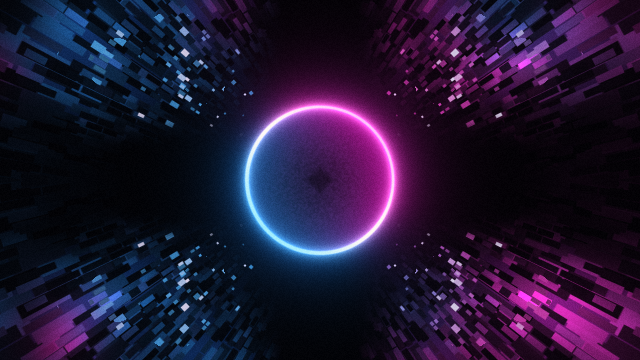
This background is drawn by a WebGL 2 fragment shader. Its source:

```glsl
#version 300 es
precision highp float;
// A neon ring glowing in front of a dark tunnel lined with radial blocks.
// The block layout is mirrored into four quadrants in perspective space,
// then lit by blue and magenta lights that differ in each quadrant.
uniform vec2 u_resolution;
out vec4 fragColor;

float hash(vec2 p) {
    vec3 q = fract(p.xyx * vec3(0.1031, 0.103, 0.0973));
    q += dot(q, q.yzx + 33.33);
    return fract((q.x + q.y) * q.z);
}

float noise(vec2 p) {
    vec2 i = floor(p), f = fract(p);
    f = f * f * (3.0 - 2.0 * f);
    return mix(mix(hash(i), hash(i + vec2(1, 0)), f.x),
               mix(hash(i + vec2(0, 1)), hash(i + 1.0), f.x), f.y);
}

// Soft round pool of light
float spot(vec2 p, vec2 center, float size) {
    vec2 d = (p - center) / size;
    return exp(-dot(d, d));
}

// Staggered blocks: x is coverage, y and z are random values of the block
vec3 blocks(vec2 uv, vec2 density, float seed) {
    vec2 g = uv * density + seed * 3.7;
    vec2 w = fwidth(g) + 0.01;
    float row = floor(g.x);
    g.y = g.y * mix(0.65, 1.3, hash(vec2(row, seed))) + 9.0 * hash(vec2(seed, row));
    vec2 cell = floor(g);
    vec2 inset = 0.5 - abs(fract(g) - 0.5);
    vec2 edge = smoothstep(vec2(0.0), w, inset);
    return vec3(edge.x * edge.y, hash(cell + seed * 17.0), hash(cell.yx + seed * 31.0 + 5.0));
}

// Share of magenta against blue light
float magentaShare(vec2 p) {
    float m = smoothstep(-0.2, 0.2, p.x);
    m += 0.8 * spot(p, vec2(-0.23, 0.48), 0.12) + 0.9 * spot(p, vec2(-0.93, 0.3), 0.1);
    m += 0.9 * spot(p, vec2(-0.74, -0.46), 0.14);
    m -= 0.85 * spot(p, vec2(0.52, 0.5), 0.15) + 0.7 * spot(p, vec2(0.25, -0.32), 0.16);
    m -= 0.3 * spot(p, vec2(0.75, 0.3), 0.18);
    return clamp(m, 0.0, 1.0);
}

// Brightness of the walls: four lit arms leave a dark cross
float wallLight(vec2 p) {
    vec2 q = abs(p);
    float arms = smoothstep(0.09, 0.25, q.x);
    arms *= smoothstep(0.07, 0.31 + 0.1 * smoothstep(0.6, 0.9, q.x), q.y);
    arms *= smoothstep(0.2, 0.6, length(q));
    float sides = 0.15 * smoothstep(0.5, 0.78, q.x);
    float light = max(arms, sides) * (0.5 + 0.7 * noise(p * 6.0 + 13.0));
    float pools = 0.6 * spot(p, vec2(-0.62, 0.36), 0.2) + 0.7 * spot(p, vec2(0.6, 0.37), 0.22)
                + 0.9 * spot(p, vec2(0.65, -0.36), 0.18) + 0.4 * spot(p, vec2(-0.6, -0.37), 0.2);
    return light * (0.75 + pools) * (1.0 - 0.75 * spot(p, vec2(-0.9, 0.5), 0.14));
}

vec3 tunnel(vec2 p) {
    vec2 q = abs(p);
    vec2 s = q + vec2(0.15, 0.13);
    vec2 uv = vec2(atan(s.y, s.x), 1.0 / length(s));
    float light = wallLight(p);
    float share = magentaShare(p);

    // Overlapping layers from large panels to small pieces
    vec3 col = mix(vec3(0.05, 0.16, 0.34), vec3(0.28, 0.05, 0.27), share) * light;
    for (int i = 0; i < 5; i++) {
        float k = float(i);
        vec3 b = blocks(uv, vec2(12.0, 3.6) * (1.0 + 0.6 * k), k + 1.0);
        float m = clamp(share + (fract(b.z * 7.0) - 0.5) * 0.2, 0.0, 1.0);
        vec3 tint = mix(vec3(0.12, 0.4, 0.7), vec3(0.72, 0.14, 0.6), m);
        float shade = 0.06 + 0.95 * b.z * b.z;
        shade *= 0.75 + 0.5 * noise(uv * vec2(14.0, 5.0) + k);
        col = mix(col, tint * shade * light, b.x * step(0.58, b.y));
    }

    // Small glossy faces gathered along the arms
    float cluster = spot(q, vec2(0.35, 0.27), 0.11) + spot(q, vec2(0.57, 0.33), 0.08)
                  + 0.7 * spot(q, vec2(0.37, 0.39), 0.06);
    for (int i = 0; i < 2; i++) {
        float k = float(i);
        vec3 b = blocks(uv, vec2(36.0, 18.0) * (1.0 + 0.5 * k), k + 11.0);
        float lit = b.x * step(1.0 - 0.11 * cluster, b.y);
        vec3 gloss = mix(vec3(0.3, 0.7, 1.0), vec3(0.95, 0.25, 0.78), share);
        gloss = mix(gloss, vec3(0.86, 0.83, 0.92), smoothstep(0.6, 1.0, b.z));
        col = mix(col, gloss * (0.45 + 0.5 * b.z), lit * smoothstep(0.1, 0.2, min(q.x, q.y)));
    }
    return col;
}

void main() {
    vec2 p = (gl_FragCoord.xy - 0.5 * u_resolution) / u_resolution.y;
    float r = length(p);
    float d = r - 0.203;
    float pixel = 1.0 / u_resolution.y;
    float turn = dot(p, vec2(0.707)) / max(r, 0.001);
    float warm = smoothstep(-0.6, 0.6, turn);

    vec3 col = vec3(0.008, 0.007, 0.017) + tunnel(p) * smoothstep(0.0, 0.12, d);

    // Hazy disc with a dark diamond in the middle
    float side = smoothstep(-0.16, 0.18, p.x + 0.35 * p.y);
    vec3 haze = mix(vec3(0.11, 0.25, 0.45), vec3(0.5, 0.06, 0.43), side);
    haze *= 0.55 + 0.45 * smoothstep(0.02, 0.2, r);
    haze += vec3(0.05, 0.03, 0.07) * noise(p * 190.0) * smoothstep(0.2, 0.08, r);
    float diamond = abs(p.x) + abs(p.y) + 0.006 * noise(abs(p) * 90.0);
    haze *= mix(0.65, 1.0, smoothstep(0.026, 0.052, diamond));
    col = mix(col, haze, smoothstep(pixel, -pixel, d));

    // Wide halo, then the hot tube
    vec3 halo = mix(vec3(0.08, 0.36, 0.68), vec3(0.76, 0.11, 0.64), warm);
    float fall = d > 0.0 ? 0.4 * exp(-d * 32.0) + 0.55 * exp(-d * 12.0) : 0.4 * exp(d * 32.0);
    col += halo * fall;
    vec3 tube = mix(vec3(0.35, 0.88, 1.0), vec3(1.0, 0.62, 0.96), warm);
    tube = mix(tube, vec3(1.0, 0.97, 0.94), exp(-turn * turn * 1.6));
    float width = mix(0.0052, 0.0034, smoothstep(-0.1, 0.8, turn));
    col += tube * 0.65 * exp(-abs(d) * 90.0);
    col = mix(col, tube * 0.7 + 0.3, smoothstep(width + pixel, width - pixel, abs(d)));

    // Film grain
    float grain = hash(floor(p * 400.0) + 600.0) - 0.5;
    col += grain * (0.018 + 0.1 * min(col, 1.0 - min(col, 1.0)));
    fragColor = vec4(clamp(col, 0.0, 1.0), 1.0);
}
```
